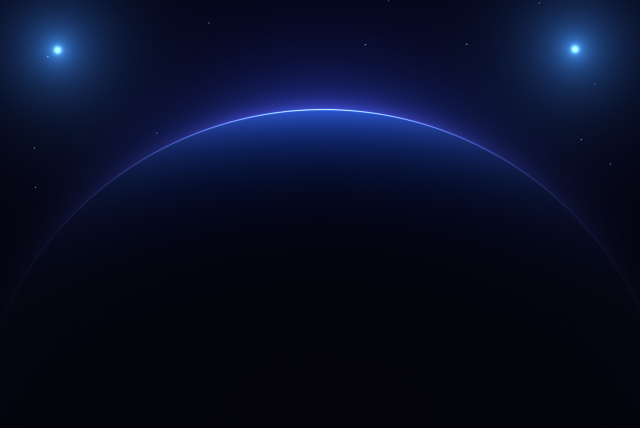
This background is drawn by a Shadertoy shader. Its source:

```glsl
#define PLANET_CENTER vec2(0.008, -0.576)
#define PLANET_RADIUS 0.82
#define RIM_SPREAD 0.41
#define SKY_SPREAD 0.47
#define RIM_WIDTH 0.0016
#define LAMP_LEFT vec2(-0.613, 0.383)
#define LAMP_RIGHT vec2(0.596, 0.385)
#define LAMP_CORE 0.0085
#define LAMP_REACH 0.09
#define STAR_CELL 0.14
#define STAR_CHANCE 0.38
#define STAR_SIZE 0.0015

float hash(vec2 p) {
    vec3 q = fract(p.xyx * 0.1031);
    q += dot(q, q.yzx + 33.33);
    return fract((q.x + q.y) * q.z);
}

float bell(float x, float width) {
    return exp(-x * x / (width * width));
}

// Bright core, tight bloom and wide blue halo
vec3 lamp(vec2 p, vec2 center) {
    float r = length(p - center);
    vec3 halo = vec3(0.19, 0.43, 0.72) * 0.95 * exp(-r / LAMP_REACH);
    vec3 bloom = vec3(0.15, 0.32, 0.38) * exp(-r / 0.015);
    return halo + bloom + vec3(0.5, 0.6, 0.4) * bell(r, LAMP_CORE);
}

// One jittered speck in some of the cells
float stars(vec2 p, float pixel) {
    vec2 cell = floor(p / STAR_CELL);
    vec2 jitter = vec2(hash(cell + 17.0), hash(cell + 41.0));
    vec2 center = (cell + 0.1 + 0.8 * jitter) * STAR_CELL;
    float lit = step(hash(cell + 73.0), STAR_CHANCE);
    float size = max(STAR_SIZE, 0.6 * pixel);
    return lit * mix(0.2, 0.8, hash(cell + 97.0)) * bell(length(p - center), size);
}

// Scattered light above the horizon
vec3 atmosphere(float height, float side) {
    vec3 wide = vec3(0.10, 0.15, 0.44) * exp(-height / 0.11);
    vec3 tight = vec3(0.13, 0.13, 0.30) * exp(-height / 0.02);
    return wide * bell(side, SKY_SPREAD) + tight * bell(side, RIM_SPREAD);
}

// Light sinking into the planet, with red lost first
vec3 planetGlow(float depth, float side) {
    vec3 reach = vec3(0.055, 0.075, 0.085);
    return vec3(0.17, 0.33, 0.76) * exp(-depth / reach) * bell(side, RIM_SPREAD);
}

void mainImage(out vec4 fragColor, in vec2 fragCoord) {
    float pixel = 1.0 / iResolution.y;
    vec2 p = (fragCoord - 0.5 * iResolution.xy) * pixel;
    vec2 fromPlanet = p - PLANET_CENTER;
    float height = length(fromPlanet) - PLANET_RADIUS;
    float side = fromPlanet.x;
    float outside = smoothstep(-pixel, pixel, height);

    // Sky and planet body
    vec3 night = mix(vec3(0.012, 0.012, 0.038), vec3(0.012, 0.014, 0.075),
                     smoothstep(-0.3, 0.4, p.y));
    vec3 sky = atmosphere(max(height, 0.0), side)
             + lamp(p, LAMP_LEFT) + lamp(p, LAMP_RIGHT);
    float starArea = smoothstep(-0.1, 0.0, p.y) * smoothstep(0.02, 0.05, height);
    sky += vec3(0.7, 0.85, 1.0) * stars(p, pixel) * starArea;
    vec3 color = night + mix(planetGlow(max(-height, 0.0), side), sky, outside);

    // Thin lit rim, palest at the crest
    vec3 rimColor = mix(vec3(0.30, 0.33, 0.60), vec3(0.50, 0.62, 0.50), bell(side, 0.25));
    float rimWidth = max(RIM_WIDTH, 0.7 * pixel);
    color += rimColor * bell(height, rimWidth) * bell(side, RIM_SPREAD);

    // Fine grain against banding
    color += (hash(fragCoord) - 0.5) / 255.0;
    fragColor = vec4(clamp(color, 0.0, 1.0), 1.0);
}
```
